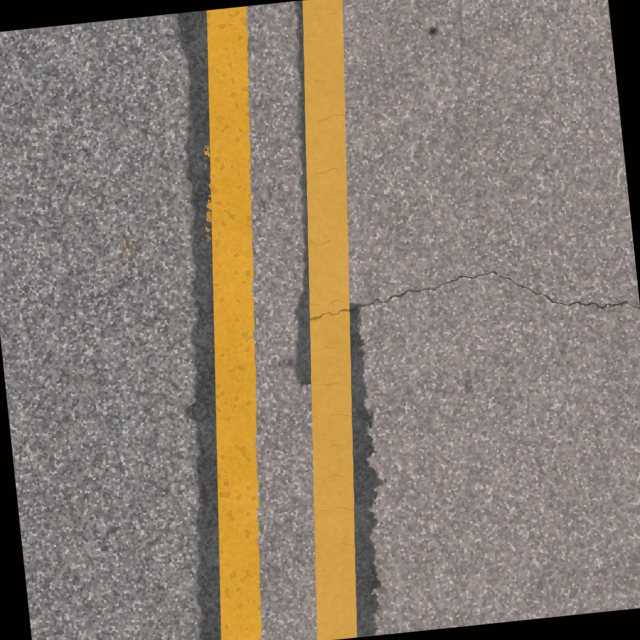
Reproduce this texture procedurally as a three.js fragment shader.

```glsl
#define ASPHALT vec3(0.545, 0.515, 0.505)
#define SEALANT vec3(0.300, 0.298, 0.300)
#define PAINT_LEFT vec3(0.850, 0.625, 0.205)
#define PAINT_RIGHT vec3(0.820, 0.625, 0.290)
#define BORDER vec3(0.01, 0.0, 0.0)
#define TILT vec2(0.9946, 0.1035)
#define STRIPE_HALF 0.0312
#define STRIPE_LEAN 0.0228
#define SOFT 0.0014
#define FEATHER 0.0036
#define GRAIN 0.19

varying vec2 vUv;

vec3 hash3(vec2 p) {
  vec3 q = fract(p.xyx * vec3(0.1031, 0.1030, 0.0973));
  q += dot(q, q.yxz + 33.33);
  return fract((q.xxy + q.yzz) * q.zyx);
}

// Soft cellular noise: random stone values blended by distance
float stones(vec2 p) {
  vec2 cell = floor(p), f = fract(p);
  float sum = 0.0, total = 0.0;
  for (int j = -1; j <= 1; j++) {
    for (int i = -1; i <= 1; i++) {
      vec2 o = vec2(float(i), float(j));
      vec3 h = hash3(cell + o + 71.0);
      vec2 d = o + h.xy - f;
      float w = exp(-6.0 * dot(d, d));
      sum += w * h.z;
      total += w;
    }
  }
  return sum / total;
}

float ragged(float t) {
  return 0.45 * sin(67.0 * t) + 0.3 * sin(151.0 * t + 1.0) + 0.25 * sin(389.0 * t + 2.0);
}

float above(float edge, float x) {
  return smoothstep(edge - SOFT, edge + SOFT, x);
}

float feathered(float edge, float x) {
  return smoothstep(edge - FEATHER, edge + FEATHER, x);
}

float bump(float x, float center, float width) {
  float d = (x - center) / width;
  return exp(-d * d);
}

float spot(vec2 p, vec2 center, vec2 size) {
  vec2 d = (p - center) / size;
  return exp(-dot(d, d));
}

float stripe(float x, float rough) {
  return 1.0 - above(STRIPE_HALF, abs(x) + rough);
}

// Depth of the wandering crack, measured from the top
float crackDepth(float x) {
  float rise = 0.427 + 0.264 * max(0.757 - x, 0.0);
  float wobble = 0.0020 * sin(95.0 * x) + 0.0014 * sin(241.0 * x + 1.0);
  return rise + 0.050 * smoothstep(0.755, 0.90, x) + wobble;
}

void main() {
  float x = vUv.x, t = 1.0 - vUv.y;
  vec2 p = vec2(x, t);
  float fine = stones(p * 260.0) - 0.5;
  float medium = stones(p * 125.0 + 19.0) - 0.5;
  float coarse = stones(p * 60.0 + 43.0) - 0.5;
  float broad = stones(p * 20.0 + 7.0) - 0.5;
  float rough = 0.007 * medium + 0.006 * coarse + 0.003 * fine;

  // Asphalt, darker and cooler on the left
  float side = smoothstep(0.2, 0.55, x);
  vec3 color = ASPHALT + mix(vec3(-0.043, -0.026, -0.022), vec3(0.015, 0.008, 0.005), side);
  float grain = GRAIN * (fine + 0.45 * medium) * mix(1.2, 0.85, side);
  color += grain + 0.03 * broad;
  color += 0.08 * smoothstep(0.30, 0.42, fine);
  color.r += 0.02 * medium;

  // Stains and a faint vertical seam
  float seam = bump(x, 0.718 + 0.003 * sin(23.0 * t), 0.003) * (1.0 - smoothstep(0.1, 0.25, t));
  color *= 1.0 - 0.12 * seam;
  color *= 1.0 - 0.60 * spot(p, vec2(0.677, 0.049), vec2(0.007, 0.006));
  color *= 1.0 - 0.25 * spot(p, vec2(0.732, 0.605), vec2(0.006, 0.010));
  color *= 1.0 - 0.32 * spot(p, vec2(0.452, 0.568), vec2(0.014, 0.007));
  color -= vec3(0.0, 0.025, 0.07) * spot(p, vec2(0.200, 0.394), vec2(0.016, 0.020));

  // Stripe-relative coordinates
  float leftX = x - 0.354 - STRIPE_LEAN * t;
  float rightX = x - 0.504 - STRIPE_LEAN * t;

  // Dark sealant beside the stripes
  float leftEdge = 0.294 + 0.019 * t - 0.023 * (1.0 - smoothstep(0.0, 0.13, t))
    - 0.015 * bump(t, 0.643, 0.014) - 0.006 * bump(t, 0.24, 0.05) + 0.004 * ragged(t);
  float dark = feathered(leftEdge, x + rough) * above(leftX, 0.0);

  float gapWidth = 0.009 + 0.002 * ragged(t + 0.3) - 0.004 * bump(t, 0.33, 0.05)
    + 0.012 * smoothstep(0.44, 0.49, t);
  float gap = feathered(-STRIPE_HALF - gapWidth, rightX + rough) * above(rightX, 0.0);
  dark = max(dark, gap * (1.0 - feathered(0.600, t + rough)));

  float outerWidth = 0.015 + 0.015 * smoothstep(0.48, 0.72, t) + 0.019 * bump(t, 0.753, 0.010)
    + 0.009 * bump(t, 0.815, 0.008) + 0.010 * bump(t, 0.91, 0.010)
    + 0.005 * ragged(t + 0.1) * smoothstep(0.5, 0.75, t);
  float outer = feathered(rightX + rough, STRIPE_HALF + outerWidth) * above(0.0, rightX);
  dark = max(dark, outer * above(0.473, t + rough));
  vec3 sealed = SEALANT + 0.5 * grain + 0.06 * broad + 0.04 * coarse;
  color = mix(color, sealed, dark * 0.93);

  // Yellow stripes, including flaked paint on the outer edge
  float leftPaint = stripe(leftX, 0.4 * rough * smoothstep(-0.02, 0.03, leftX));
  float flakeZone = smoothstep(0.22, 0.24, t) * (1.0 - smoothstep(0.35, 0.39, t));
  float flakes = smoothstep(-0.05, 0.10, medium + 0.5 * fine) * flakeZone;
  flakes *= above(-STRIPE_HALF - 0.008 + 0.003 * ragged(t), leftX) * above(leftX, 0.0);
  float rightPaint = stripe(rightX, 0.12 * rough);

  float wear = 0.035 * fine + 0.03 * medium + 0.025 * broad;
  float pits = smoothstep(0.27, 0.40, medium) * 0.08;
  vec3 leftColor = PAINT_LEFT + wear - pits * vec3(1.0, 0.9, 0.3);
  vec3 rightColor = PAINT_RIGHT + 0.7 * wear;
  float wrinkle = t * 15.0 + 0.04 * sin(110.0 * x) + 0.7 * sin(9.0 * t) + 0.15 * coarse;
  float wrinkleLine = 1.0 - smoothstep(0.005, 0.03, abs(fract(wrinkle) - 0.5));
  rightColor *= 1.0 - 0.08 * wrinkleLine * smoothstep(-0.1, 0.2, coarse);
  color = mix(color, leftColor, max(leftPaint, flakes * 0.8));
  color = mix(color, rightColor, rightPaint);

  // Broken hairline crack across the stripe and the right lane
  float crackGap = abs(t - crackDepth(x) + 0.6 * rough);
  float crack = (1.0 - smoothstep(0.0003, 0.0028, crackGap)) * above(0.484, x);
  crack *= 0.55 + 0.45 * smoothstep(-0.2, 0.15, medium + coarse);
  color *= 1.0 - crack * mix(0.46, 0.32, rightPaint);

  // Tilted square boundary
  vec2 q = vUv - 0.5;
  vec2 turned = abs(vec2(dot(q, TILT), dot(q, vec2(-TILT.y, TILT.x))));
  float outside = above(0.4995, max(turned.x, turned.y));
  gl_FragColor = vec4(mix(clamp(color, 0.0, 1.0), BORDER, outside), 1.0);
}
```
